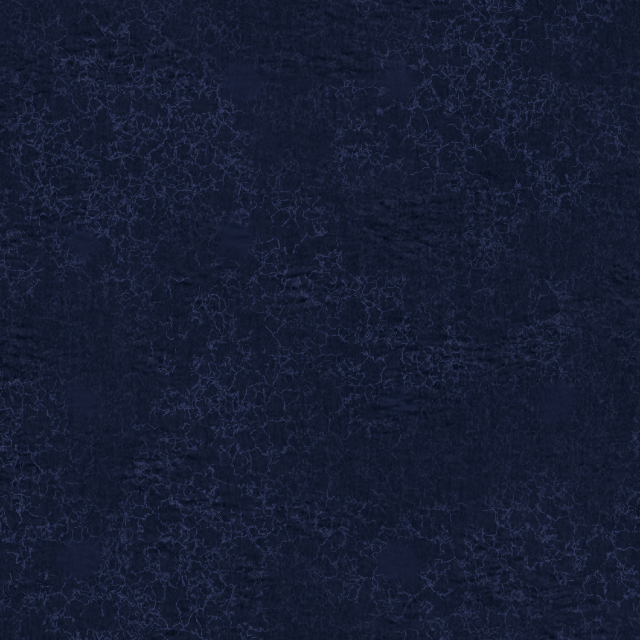
Write a Shadertoy shader that draws this texture.

```glsl
// Dark navy worn cloth: vertical thread grain, broken pale hairline cracks,
// patches of small horizontal wrinkles and a few smooth rubbed spots.
// Cracks are warped Voronoi borders; everything else is layered value noise.

vec2 hash22(vec2 p) {
    vec3 q = fract(p.xyx * vec3(0.1031, 0.1030, 0.0973));
    q += dot(q, q.yzx + 33.33);
    return fract((q.xx + q.yz) * q.zy);
}

float noise(vec2 p) {
    vec2 cell = floor(p), f = fract(p);
    f = f * f * (3.0 - 2.0 * f);
    float low = mix(hash22(cell).x, hash22(cell + vec2(1, 0)).x, f.x);
    float high = mix(hash22(cell + vec2(0, 1)).x, hash22(cell + 1.0).x, f.x);
    return mix(low, high, f.y);
}

float fbm(vec2 p) {
    float sum = 0.0, weight = 0.5;
    for (int i = 0; i < 4; i++) {
        sum += weight * noise(p);
        p = mat2(1.6, 1.2, -1.2, 1.6) * p + 17.3;
        weight *= 0.5;
    }
    return sum / 0.9375;
}

// Distance to the nearest Voronoi border, in cell units
float borderDistance(vec2 p) {
    vec2 cell = floor(p), f = fract(p);
    vec2 nearest = vec2(8.0), second = vec2(8.0);
    for (int y = -1; y <= 1; y++)
    for (int x = -1; x <= 1; x++) {
        vec2 offset = vec2(x, y);
        vec2 seed = offset + hash22(cell + offset) - f;
        if (dot(seed, seed) < dot(nearest, nearest)) {
            second = nearest;
            nearest = seed;
        } else if (dot(seed, seed) < dot(second, second)) {
            second = seed;
        }
    }
    return dot(0.5 * (nearest + second), normalize(second - nearest));
}

// Jagged hairlines at a given density, broken into short strands
float cracks(vec2 uv, float density, float gap) {
    vec2 jag = vec2(fbm(uv * 75.0 + density), fbm(uv * 75.0 + density + 41.0)) - 0.5;
    float d = borderDistance((uv + 0.024 * jag) * density) / density;
    float soft = max(0.0009, 0.5 / iResolution.y);
    float line = 1.0 - smoothstep(0.0013 - soft, 0.0013 + soft, d);
    float strands = smoothstep(gap, gap + 0.12, noise(uv * 42.0 + density * 3.0));
    return line * strands;
}

// Smooth rubbed patches near the centres of a coarse grid
float rubbedSpots(vec2 uv) {
    vec2 cell = floor(uv * 4.0);
    vec2 local = fract(uv * 4.0) - 0.5;
    float ragged = 0.14 * (fbm(uv * 28.0) - 0.5);
    float present = step(0.4, hash22(cell + 9.0).x);
    return present * (1.0 - smoothstep(0.06, 0.17, length(local) + ragged));
}

float wrinkleHeight(vec2 uv) {
    return fbm(uv * vec2(48.0, 105.0) + 1.2 * noise(uv * 14.0));
}

void mainImage(out vec4 fragColor, in vec2 fragCoord) {
    vec2 uv = fragCoord / iResolution.y;
    float spots = rubbedSpots(uv);
    float cloud = fbm(uv * 5.0 + 3.0);

    // Woven grain: long vertical threads and fine speckle
    float threads = noise(uv * vec2(256.0, 30.0)) - 0.5;
    float speckle = noise(uv * vec2(420.0, 300.0) + 60.0) - 0.5;
    float grain = 0.2 * threads + 0.42 * speckle;

    // Wrinkles lit from above, gathered in patches
    float patches = smoothstep(0.52, 0.70, fbm(uv * vec2(8.0, 11.0) + 31.0));
    float slope = wrinkleHeight(uv) - wrinkleHeight(uv + vec2(0.002, 0.004));
    float relief = clamp(slope * 1.5, -0.42, 0.22) * (0.25 + 0.75 * patches);

    // Cracks thicken in clusters and fade where the cloth is rubbed
    float cluster = smoothstep(0.30, 0.60, fbm(uv * 6.5 + 12.0));
    float veins = max(cracks(uv, 30.0, 0.34), 0.85 * cracks(uv, 58.0, 0.42));
    veins *= (0.3 + 0.7 * cluster) * (0.85 + 0.9 * speckle) * (1.0 - 0.9 * spots);

    float tone = 0.15 + 0.22 * (cloud - 0.5) + grain * (1.0 - 0.6 * spots);
    tone += relief + 0.95 * veins + 0.1 * spots;

    vec3 navy = vec3(0.06, 0.09, 0.163) + tone * vec3(0.1, 0.092, 0.132);
    navy += vec3(0.0, 0.004, 0.015) * veins + vec3(0.0, 0.0, 0.01) * spots;
    fragColor = vec4(navy, 1.0);
}
```
